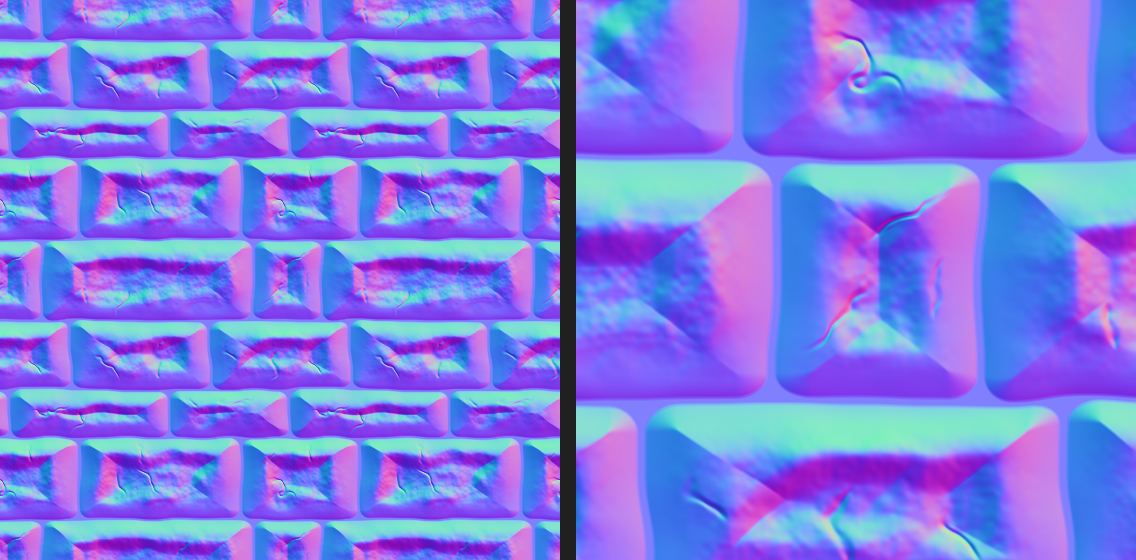
Left, the full canvas; right, a detail of the centre.
This texture map is drawn by a Shadertoy shader. Its source:

```glsl
// Tangent-space normal map of worn, rounded stone bricks in four uneven courses.
#define REPEATS 2.0        // tiles across and down
#define JOINT 0.004        // half width of the joint
#define CORNER 0.028       // corner radius
#define BEVEL 0.052        // height of the rounded border
#define SLOPE 0.92         // steepness of the border
#define TILT 0.030         // lean of the brick faces
#define HOLLOW 0.042       // depth of the worn middle
#define RIM 0.056          // distance from joint to hollow
#define LUMPS 0.060        // height of the surface noise
#define CRACK_DEPTH 0.007
#define CRACK_WIDTH 0.0042
#define STEP 0.0025        // sampling distance for slopes

// Each course: bottom, top, left joint, right joint, in tile units
const vec4 COURSES[4] = vec4[4](
    vec4(-0.143, 0.143, 0.148, 0.906),
    vec4( 0.143, 0.438, 0.284, 0.859),
    vec4( 0.438, 0.609, 0.036, 0.604),
    vec4( 0.609, 0.857, 0.253, 0.750));

float hash(vec2 p) {
    vec3 q = fract(vec3(p.xyx) * 0.1031);
    q += dot(q, q.yzx + 33.33);
    return fract((q.x + q.y) * q.z);
}

// Value noise in -0.5..0.5 that wraps once per tile
float noise(vec2 p, float period) {
    p *= period;
    vec2 i = floor(p), f = p - i;
    f = f * f * f * (f * (f * 6.0 - 15.0) + 10.0);
    vec2 a = mod(i, period), b = mod(i + 1.0, period);
    float seed = period * 7.0;
    float low = mix(hash(a + seed), hash(vec2(b.x, a.y) + seed), f.x);
    float high = mix(hash(vec2(a.x, b.y) + seed), hash(b + seed), f.x);
    return mix(low, high, f.y) - 0.5;
}

float fbm(vec2 p, float period) {
    float sum = 0.0, amp = 1.0;
    for (int i = 0; i < 5; i++) {
        sum += amp * noise(p, period);
        period *= 2.0;
        amp *= 0.40;
    }
    return sum;
}

float smoothMin(float a, float b, float k) {
    float h = max(k - abs(a - b), 0.0) / k;
    return min(a, b) - h * h * k * 0.25;
}

// Distance from the border of a rounded box, positive inside
float insideBox(vec2 p, vec2 halfSize, float radius) {
    vec2 q = abs(p) - halfSize + radius;
    return radius - length(max(q, 0.0)) - min(max(q.x, q.y), 0.0);
}

// Thin wandering grooves, placed at random on each brick
float cracks(vec2 p, vec2 local, vec2 halfSize, float id) {
    float groove = 0.0;
    float wander = 0.045 * noise(p, 18.0) + 0.015 * noise(p, 47.0);
    for (int i = 0; i < 3; i++) {
        vec2 key = vec2(id * 5.0 + 3.0, float(i) * 11.0 + 2.0);
        vec2 centre = (vec2(hash(key), hash(key + 17.0)) - 0.5) * halfSize * 1.5;
        float angle = mix(0.4, 2.7, hash(key + 31.0));
        float reach = mix(0.02, 0.07, hash(key + 47.0));
        vec2 dir = vec2(cos(angle), sin(angle)), v = local - centre;
        float across = (dot(v, vec2(-dir.y, dir.x)) + wander) / CRACK_WIDTH;
        float ends = 1.0 - smoothstep(reach * 0.5, reach, abs(dot(v, dir)));
        groove = max(groove, exp(-across * across) * ends);
    }
    return groove;
}

float height(vec2 p) {
    // Uneven outlines
    vec2 w = p + 0.014 * vec2(noise(p, 9.0), noise(p, 11.0));

    // Find the course and the brick
    float y = fract(w.y + 0.143) - 0.143;
    int row = 0;
    for (int i = 1; i < 4; i++) if (y >= COURSES[i].x) row = i;
    vec4 course = COURSES[row];
    float x = fract(w.x - course.z), split = course.w - course.z;
    bool first = x < split;
    vec2 halfSize = 0.5 * vec2(first ? split : 1.0 - split, course.y - course.x);
    vec2 local = vec2(first ? x - halfSize.x : x - split - halfSize.x,
                      y - course.x - halfSize.y);
    float id = float(row * 2) + (first ? 0.0 : 1.0);

    // Rounded border, gentler on the sides
    vec2 squash = vec2(0.75, 1.0);
    float d = max(insideBox(local * squash, halfSize * squash - JOINT, CORNER), 0.0);
    float h = SLOPE * smoothMin(d, BEVEL, 0.025);
    float face = smoothstep(0.0, 0.07, d);
    h += TILT * face * local.y / halfSize.y;

    // Worn hollow with a wavering rim
    float inner = d - RIM + 0.045 * noise(p, 8.0) + 0.018 * noise(p, 21.0);
    float depth = HOLLOW * mix(0.75, 1.15, hash(vec2(id, 9.0)));
    depth *= mix(0.55, 1.0, smoothstep(-0.8, 0.3, local.y / halfSize.y));
    h -= depth * smoothstep(0.0, 0.06, inner);

    // Lumps, grain and cracks
    float wear = mix(0.45, 1.0, smoothstep(-0.015, 0.02, inner));
    h += LUMPS * face * wear * fbm(p, 7.0);
    h -= CRACK_DEPTH * face * cracks(p, local, halfSize, id);
    return h;
}

void mainImage(out vec4 fragColor, in vec2 fragCoord) {
    vec2 p = fragCoord / iResolution.xy * REPEATS, e = vec2(STEP, 0.0);
    vec2 slope = vec2(height(p + e.xy) - height(p - e.xy),
                      height(p + e.yx) - height(p - e.yx)) / (2.0 * STEP);
    vec3 normal = normalize(vec3(-slope, 1.0));
    fragColor = vec4(0.5 + 0.5 * normal, 1.0);
}
```
